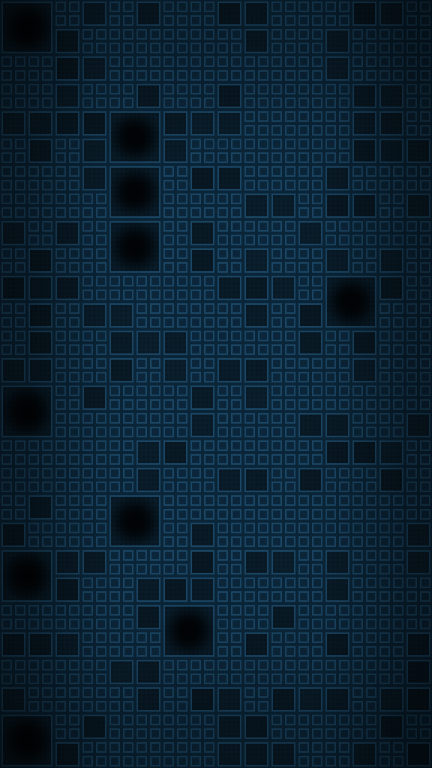
Give the GLSL for this pattern, as a WebGL 2 fragment shader.

```glsl
#version 300 es
precision highp float;
// Dark blue circuit-like mosaic: a 16 x 28 grid whose cells hold one outlined
// square or four small ones, with a few shadowed double-size squares.
// Hashes choose the layout; periodic shading keeps every edge seamless.
uniform vec2 u_resolution;
out vec4 fragColor;

const vec2 GRID = vec2(16.0, 28.0);
const float PI = 3.14159265;
const int BLOCK_COUNT = 10;
const float SINGLE_SHARE = 0.37;
const float MARGIN = 0.056;
const float LINE_WIDTH = 0.058;

const vec3 GROUND = vec3(0.040, 0.145, 0.220);
const vec3 SMALL_FILL = vec3(0.043, 0.150, 0.228);
const vec3 SINGLE_FILL = vec3(0.036, 0.108, 0.158);
const vec3 BLOCK_FILL = vec3(0.036, 0.112, 0.165);
const vec3 SHADOW = vec3(0.004, 0.022, 0.036);
const vec3 LINE = vec3(0.105, 0.275, 0.395);

float hash(vec2 p) {
    vec3 q = fract(vec3(p.xyx) * vec3(0.1031, 0.1030, 0.0973));
    q += dot(q, q.yzx + 33.33);
    return fract((q.x + q.y) * q.z);
}

float boxDistance(vec2 p, float halfSize) {
    vec2 d = abs(p) - halfSize;
    return length(max(d, 0.0)) + min(max(d.x, d.y), 0.0);
}

// Coverage of everything inside a distance field's zero contour.
float coverage(float d, float pixel) {
    return 1.0 - smoothstep(-0.5 * pixel, 0.5 * pixel, d);
}

// An outlined square centred in a tile of the given size.
vec3 drawSquare(vec2 local, float size, vec3 fill, float pixel) {
    float d = boxDistance(local, 0.5 * size - MARGIN);
    float inside = coverage(d, pixel);
    float core = coverage(d + LINE_WIDTH, pixel);
    vec3 color = mix(GROUND, LINE, inside);
    return mix(color, fill, core);
}

// One large block per band of rows, in a hashed column.
bool isBlock(vec2 id, vec2 blockGrid) {
    for (int i = 0; i < BLOCK_COUNT; i++) {
        float k = float(i);
        float row = floor((k + 0.99 * hash(vec2(k, 7.0))) * blockGrid.y / float(BLOCK_COUNT));
        float column = floor(hash(vec2(k, 23.0)) * blockGrid.x);
        if (id == vec2(column, row)) return true;
    }
    return false;
}

// Fine woven dots, a whole number per cell.
float weave(vec2 p, float perCell) {
    vec2 wave = 0.5 + 0.5 * cos(2.0 * PI * perCell * p);
    return wave.x * wave.y;
}

// Smooth darkening toward the borders, periodic on both axes.
float vignette(vec2 uv) {
    vec2 edge = pow(abs(cos(PI * uv)), vec2(6.0, 10.0));
    return (1.0 - 0.42 * edge.x) * (1.0 - 0.28 * edge.y);
}

void main() {
    vec2 uv = gl_FragCoord.xy / u_resolution;
    vec2 p = uv * GRID;
    float pixel = max(GRID.x / u_resolution.x, GRID.y / u_resolution.y);
    vec2 cell = floor(p);
    vec2 blockId = floor(0.5 * p);
    float dots = weave(p, 6.0);
    vec3 color;

    if (isBlock(blockId, 0.5 * GRID)) {
        // Double-size square with a soft black centre
        vec2 local = p - 2.0 * blockId - 1.0;
        float shade = 1.0 - smoothstep(0.15, 1.1, length(local));
        vec3 fill = mix(BLOCK_FILL, SHADOW, shade) * (1.0 - 0.25 * dots);
        color = drawSquare(local, 2.0, fill, pixel);
        color *= 1.0 - 0.35 * shade;
    } else if (hash(cell + 51.0) < SINGLE_SHARE) {
        // Single square with slightly varied depth
        vec2 local = fract(p) - 0.5;
        float depth = mix(0.88, 1.12, hash(cell + 113.0));
        vec3 fill = SINGLE_FILL * depth * (1.0 - 0.20 * dots);
        color = drawSquare(local, 1.0, fill, pixel);
    } else {
        // Four small squares
        vec2 local = 0.5 * (fract(2.0 * p) - 0.5);
        color = drawSquare(local, 0.5, SMALL_FILL, pixel);
    }

    fragColor = vec4(color * vignette(uv), 1.0);
}
```
